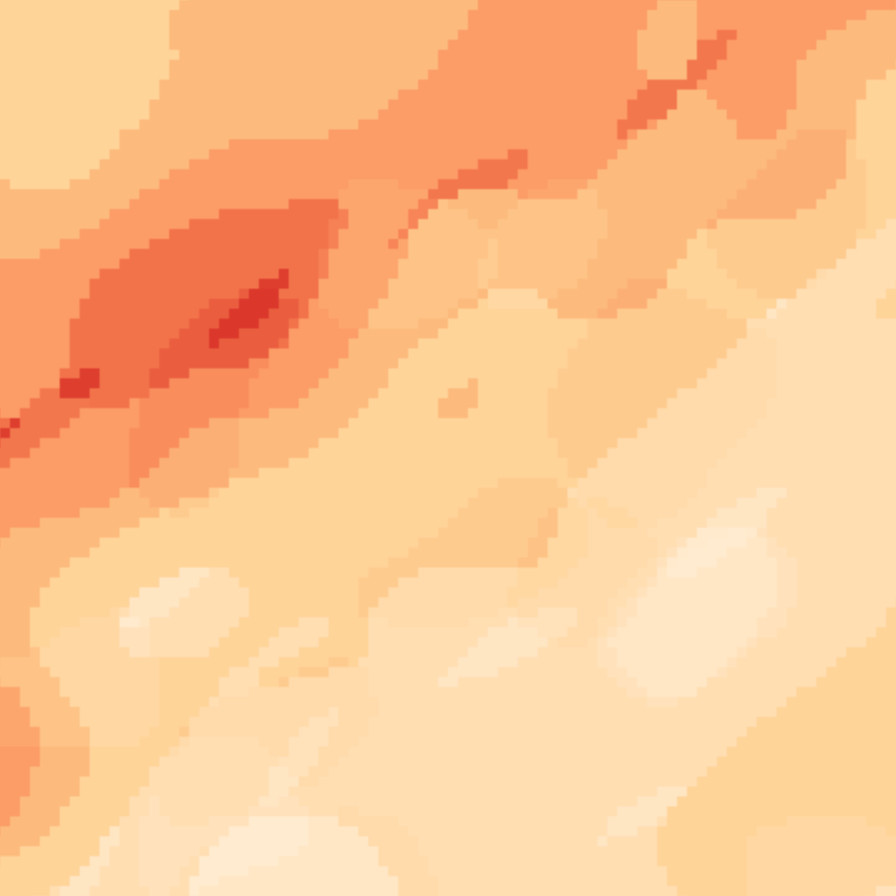
This texture is drawn by a Shadertoy shader. Its source:

```glsl
// Stepped contour map in warm peach tones with overlapping patches and slivers, on coarse cells.

const float CELLS = 90.0;

// Dark red to cream, one colour per tone level
const vec3 RAMP[7] = vec3[7](
    vec3(0.86, 0.22, 0.17), vec3(0.95, 0.45, 0.29), vec3(0.99, 0.61, 0.40),
    vec3(0.99, 0.73, 0.49), vec3(1.00, 0.83, 0.60), vec3(1.00, 0.87, 0.70),
    vec3(1.00, 0.92, 0.81));

float hash(vec2 p) {
    vec3 q = fract(vec3(p.xyx) * 0.1031);
    q += dot(q, q.yzx + 33.33);
    return fract((q.x + q.y) * q.z);
}

float noise(vec2 p) {
    vec2 i = floor(p), f = fract(p);
    f = f * f * (3.0 - 2.0 * f);
    return mix(mix(hash(i), hash(i + vec2(1, 0)), f.x),
               mix(hash(i + vec2(0, 1)), hash(i + vec2(1, 1)), f.x), f.y);
}

vec2 rotate(vec2 p, float angle) {
    float c = cos(angle), s = sin(angle);
    return vec2(c * p.x + s * p.y, c * p.y - s * p.x);
}

float bump(vec2 p, vec2 centre, float tightness) {
    vec2 d = p - centre;
    return exp(-tightness * dot(d, d));
}

// Distance from a diagonal warm ridge, bent by noise and local bumps
float coolness(vec2 p) {
    float across = dot(p - vec2(0.4, 0.8), vec2(0.55, -0.83));
    vec2 q = rotate(p, 0.58) * vec2(3.6, 5.0) + 7.0;
    float wobble = noise(q) + 0.4 * noise(q * 2.3 + 4.0) - 0.7;
    return abs(across - 0.015) + 0.3 * wobble
         - 0.62 * bump(p, vec2(1.0, 0.0), 7.5)
         - 0.25 * bump(p, vec2(0.0, 0.1), 40.0)
         - 0.17 * bump(p, vec2(0.22, 0.72), 80.0)
         + 0.35 * bump(p, vec2(0.3, 0.02), 60.0);
}

vec3 cellColour(vec2 cell) {
    vec2 p = (cell + 0.5) / CELLS;

    // Flat contour bands
    float c = coolness(p);
    float band = 1.0 + step(-0.05, c) + step(0.115, c) + step(0.235, c)
               + step(0.39, c) + step(0.78, c);
    float tone = band;

    // Broad faint patches, alternately warmer and cooler
    vec2 bent = p + 0.07 * vec2(noise(p * 7.0), noise(p * 7.0 + 31.0)) - 0.035;
    for (int i = 0; i < 14; i++) {
        float k = float(i);
        vec2 centre = vec2(hash(vec2(k, 3.0)), hash(vec2(k, 11.0)));
        vec2 size = vec2(0.07 + 0.08 * hash(vec2(k, 17.0)), 0.05 + 0.05 * hash(vec2(k, 23.0)));
        vec2 d = abs(rotate(bent - centre, 0.2 + hash(vec2(k, 29.0)))) / size;
        float inside = step(pow(d.x, 2.5) + pow(d.y, 2.5), 1.0);
        tone += inside * (mod(k, 2.0) < 0.5 ? -0.35 : 0.35);
    }

    // Thin lens slivers that deepen the warm bands and lighten the pale ones
    for (int i = 0; i < 16; i++) {
        float k = float(i);
        vec2 centre = vec2(fract(k * 0.618 + 0.1), (k + 0.5) / 16.0);
        float reach = 0.05 + 0.05 * hash(vec2(k, 41.0));
        vec2 d = rotate(p - centre, 0.45 + 0.6 * hash(vec2(k, 47.0))) / reach;
        float inside = step(abs(d.y), 0.24 * (1.0 - d.x * d.x));
        tone += inside * (band < 2.5 ? -0.9 : band > 4.5 ? 0.6 : 0.0);
    }

    tone = clamp(tone, 0.0, 5.999);
    int level = int(tone);
    return mix(RAMP[level], RAMP[level + 1], fract(tone));
}

void mainImage(out vec4 fragColor, in vec2 fragCoord) {
    // Square cells joined by narrow soft seams
    vec2 grid = fragCoord / iResolution.y * CELLS - 0.5;
    vec2 cell = floor(grid);
    vec2 seam = smoothstep(0.35, 0.65, fract(grid));
    vec3 lower = mix(cellColour(cell), cellColour(cell + vec2(1, 0)), seam.x);
    vec3 upper = mix(cellColour(cell + vec2(0, 1)), cellColour(cell + vec2(1, 1)), seam.x);
    fragColor = vec4(mix(lower, upper, seam.y), 1.0);
}
```
